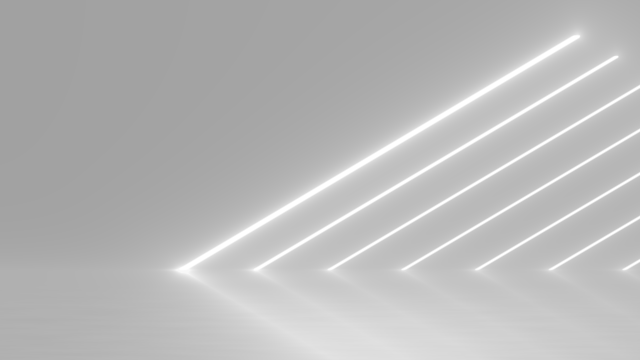
A Shadertoy shader for this background:

```glsl
const float HORIZON = 0.25;
const int TUBE_COUNT = 7;
const vec2 FIRST_BASE = vec2(0.505, HORIZON);
const vec2 FIRST_TIP = vec2(1.604, 0.900);
const vec2 BASE_STEP = vec2(0.2046, 0.0);
const vec2 TIP_STEP = vec2(0.109, -0.057);

float segmentDistance(vec2 p, vec2 a, vec2 b) {
    vec2 along = b - a;
    float t = clamp(dot(p - a, along) / dot(along, along), 0.0, 1.0);
    return length(p - a - along * t);
}

vec2 hashGradient(vec2 cell) {
    float angle = 6.2832 * fract(sin(dot(cell, vec2(127.1, 311.7))) * 43758.5);
    return vec2(cos(angle), sin(angle));
}

float gradientNoise(vec2 p) {
    vec2 i = floor(p);
    vec2 f = p - i;
    vec2 u = f * f * f * (f * (f * 6.0 - 15.0) + 10.0);
    vec2 e = vec2(0.0, 1.0);
    float low = mix(dot(hashGradient(i), f),
                    dot(hashGradient(i + e.yx), f - e.yx), u.x);
    float high = mix(dot(hashGradient(i + e.xy), f - e.xy),
                     dot(hashGradient(i + e.yy), f - e.yy), u.x);
    return mix(low, high, u.y);
}

// Narrow halo plus wide haze around a tube
float tubeGlow(float d, float strength, float blur) {
    float narrow = 0.016 + blur;
    float halo = 0.19 * exp(-d / narrow) * 0.016 / (0.016 + 0.35 * blur);
    return strength * (halo + 0.085 * exp(-d / 0.11));
}

// Solid white body, cut level at both ends
float tubeCore(vec2 p, float d, float tipY, float halfWidth, float pixel) {
    float soft = max(pixel, 0.0025);
    float body = 1.0 - smoothstep(halfWidth - soft, halfWidth + soft, d);
    float above = smoothstep(-soft, soft, p.y - HORIZON);
    float below = smoothstep(-soft, soft, tipY + 0.002 - p.y);
    return body * above * below;
}

float wallShade(vec2 p, float height) {
    float shade = 0.632 + 0.012 * smoothstep(0.0, 1.2, p.x);
    return shade + 0.055 * exp(-height / 0.07);
}

float floorShade(vec2 p, float depth) {
    vec2 fromPool = (p - vec2(1.05, 0.02)) / vec2(0.62, 0.19);
    float pool = 0.075 * exp(-dot(fromPool, fromPool));
    float streaks = gradientNoise(p * vec2(5.0, 95.0))
                  + 0.5 * gradientNoise(p * vec2(13.0, 210.0));
    float grain = 0.010 * streaks * smoothstep(0.02, 0.12, depth);
    return 0.687 + pool + grain;
}

void mainImage(out vec4 fragColor, in vec2 fragCoord) {
    vec2 p = fragCoord / iResolution.y;
    float pixel = 1.0 / iResolution.y;
    float height = p.y - HORIZON;
    float depth = max(-height, 0.0);

    // Backdrop and floor with a soft seam
    float onFloor = 1.0 - smoothstep(-0.006, 0.006, height);
    float shade = mix(wallShade(p, max(height, 0.0)), floorShade(p, depth), onFloor);

    // The floor mirrors the tubes, blurrier with depth
    vec2 mirrored = vec2(p.x, HORIZON + abs(height));
    float blur = depth * 0.42;
    float fade = mix(1.0, 0.65, smoothstep(0.0, 0.05, depth));
    float core = 0.0;
    float glow = 0.0;

    for (int i = 0; i < TUBE_COUNT; i++) {
        float n = float(i);
        vec2 base = FIRST_BASE + n * BASE_STEP;
        vec2 tip = FIRST_TIP + n * TIP_STEP;
        float strength = 0.34 + 0.66 * exp(-1.1 * n);
        float halfWidth = 0.0035 + 0.0035 * exp(-1.1 * n);
        float d = segmentDistance(mirrored, base, tip);
        glow += fade * tubeGlow(d, strength, blur);

        // Small flare where the tube meets the floor
        vec2 flare = abs(p - base) / vec2(0.025, 0.005);
        glow += 0.25 * strength * exp(-flare.x - flare.y);
        core = max(core, tubeCore(p, segmentDistance(p, base, tip), tip.y, halfWidth, pixel));
    }

    shade = mix(min(shade + glow, 0.97), 1.0, core);
    fragColor = vec4(vec3(shade), 1.0);
}
```
